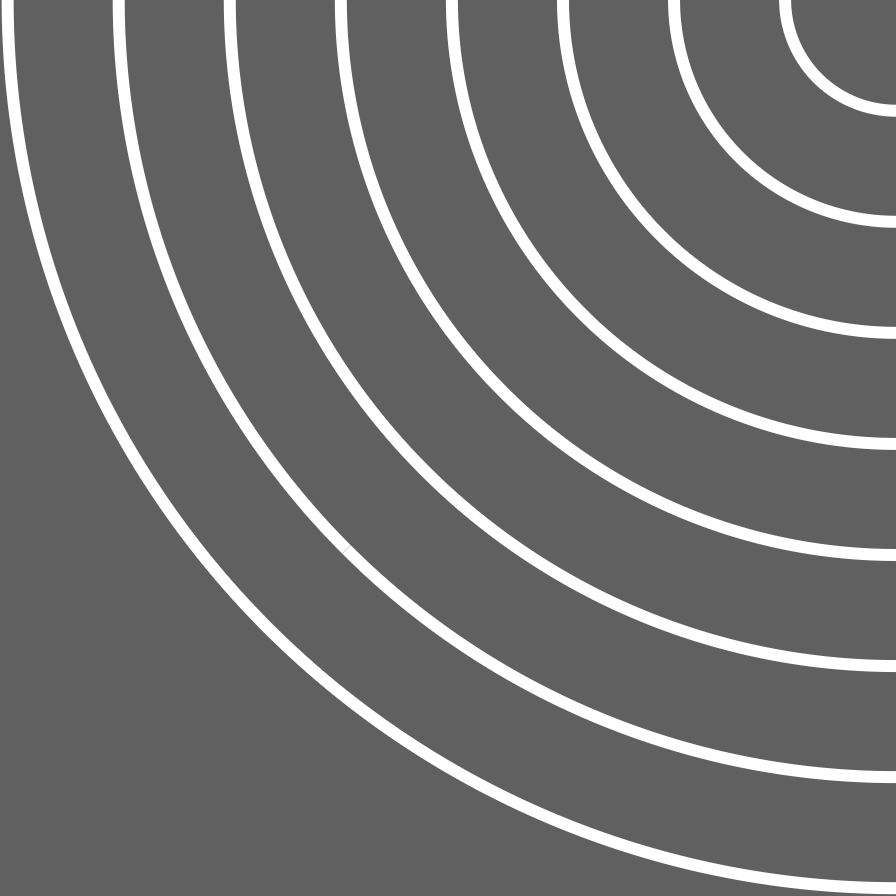
This pattern is drawn by a WebGL 2 fragment shader. Its source:

```glsl
#version 300 es
precision highp float;
// Eight evenly spaced white rings around the top right corner on flat grey.
// The distance to the corner is rounded to the nearest ring radius, and a
// faint diagonal seam crosses the seventh ring.

uniform vec2 u_resolution;
out vec4 fragColor;

// Antialiased coverage of a band, from the distance to its centre line.
float band(float distanceToLine, float halfWidth, float pixel) {
    return clamp((halfWidth - abs(distanceToLine)) / pixel + 0.5, 0.0, 1.0);
}

void main() {
    float side = min(u_resolution.x, u_resolution.y);
    float pixel = 1.0 / side;

    // Offset from the shared centre, just above the top right corner
    vec2 offset = (gl_FragCoord.xy - u_resolution) / side - vec2(0.0002, 0.0004);
    float radius = length(offset);

    // Nearest ring, with numbers kept between the first and the last
    float spacing = 0.12396;
    float ringIndex = clamp(round(radius / spacing), 1.0, 8.0);
    float ring = band(radius - ringIndex * spacing, 0.0067, pixel);

    // Hairline seam on the diagonal of the seventh ring
    float seamDistance = (offset.x - offset.y) * 0.7071;
    float seam = ringIndex == 7.0 ? band(seamDistance, 0.0004, pixel) : 0.0;

    vec3 background = vec3(0.378);
    vec3 stroke = vec3(1.0 - 0.2 * seam);
    fragColor = vec4(mix(background, stroke, ring), 1.0);
}
```
